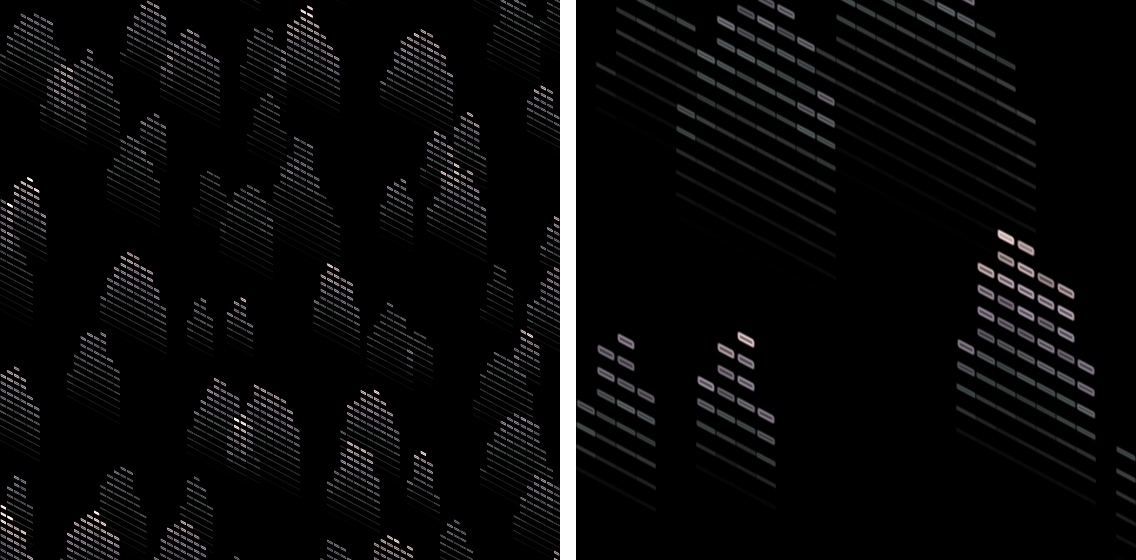
Left, the full canvas; right, a detail of the centre.
Give the GLSL for this pattern, as a three.js fragment shader.

```glsl
// Slanted hollow dashes on black, lit in drop-shaped clusters that fade downward.
varying vec2 vUv;

const float SLOPE = 0.53;                  // fall of the dash rows per unit across
const vec2 DASHES = vec2(84.0, 77.0);      // columns and sheared rows
const vec2 DROPS = vec2(7.5, 6.5);         // grid of light drops
const float FEATHER = 0.0009;

float hash(vec2 p) {
  return fract(sin(dot(p, vec2(127.1, 311.7))) * 43758.5453);
}

// Keeps rows level in y while they slope on the canvas.
vec2 shear(vec2 p, float slope) {
  return vec2(p.x, p.y + slope * p.x);
}

// Light of one drop: pointed ragged top, fade toward a slanted base.
float drop(vec2 offset, float halfWidth, float len, float ragged) {
  float across = offset.x / halfWidth;
  float depth = -offset.y;
  float topEdge = len * 0.55 * across * across + ragged;
  float base = len + SLOPE * offset.x;
  float lit = step(abs(across), 1.0) * step(topEdge, depth);
  float whole = 1.0 - depth / base;
  float own = 1.0 - (depth - topEdge) / max(base - topEdge, 0.01);
  return lit * clamp(mix(whole, own, 0.4), 0.0, 1.0) * step(depth, base);
}

// Screens together all drops that can reach a point.
float dropField(vec2 p, float column) {
  vec2 home = floor(p * DROPS);
  float dark = 1.0;
  for (int j = 0; j <= 2; j++) {
    for (int i = -1; i <= 1; i++) {
      vec2 id = home + vec2(float(i), float(j));
      vec2 jitter = vec2(hash(id), hash(id + 17.3));
      float size = hash(id + 41.9);
      vec2 top = (id + jitter) / DROPS;
      float halfWidth = mix(0.022, 0.066, size);
      float len = mix(0.09, 0.19, sqrt(size));
      float peak = mix(0.4, 1.0, hash(id + 73.1));
      float ragged = 0.022 * hash(vec2(column, id.y * 3.7));
      dark *= 1.0 - peak * drop(p - top, halfWidth, len, ragged);
    }
  }
  return 1.0 - dark;
}

float roundBox(vec2 p, vec2 halfSize, float radius) {
  vec2 q = abs(p) - halfSize + radius;
  return length(max(q, 0.0)) + min(max(q.x, q.y), 0.0) - radius;
}

float fill(float dist) {
  return 1.0 - smoothstep(-FEATHER, FEATHER, dist);
}

// Dash that is thin and joined when dim, short and hollow when bright.
float dash(vec2 p, float level) {
  float strength = smoothstep(0.12, 0.65, level);
  vec2 halfSize = mix(vec2(0.0067, 0.0009), vec2(0.0055, 0.0021), strength);
  float dist = roundBox(p, halfSize, halfSize.y * 0.7);
  float hollow = 0.55 * (1.0 - smoothstep(0.75, 0.95, level));
  return fill(dist) - hollow * fill(dist + 0.0013);
}

// Olive, teal, lavender and pink in order of brightness.
vec3 tint(float level) {
  vec3 olive = vec3(1.0, 1.0, 0.93);
  vec3 teal = vec3(0.91, 1.0, 1.0);
  vec3 lavender = vec3(1.0, 0.92, 1.03);
  vec3 pink = vec3(1.08, 0.95, 0.95);
  vec3 c = mix(olive, teal, smoothstep(0.15, 0.35, level));
  c = mix(c, lavender, smoothstep(0.35, 0.55, level));
  return mix(c, pink, smoothstep(0.6, 0.8, level));
}

void main() {
  vec2 grid = shear(vUv, SLOPE) * DASHES;
  vec2 cell = floor(grid);
  vec2 center = shear((cell + 0.5) / DASHES, -SLOPE);

  // Every dash takes one light level from its center.
  float level = dropField(center, cell.x);
  float shade = 1.1 * pow(level, 1.15) * mix(0.8, 1.15, hash(cell));

  // Measure along and across the slanted row.
  float stretch = sqrt(1.0 + SLOPE * SLOPE);
  vec2 local = (fract(grid) - 0.5) / DASHES * vec2(stretch, 1.0 / stretch);

  gl_FragColor = vec4(tint(level) * shade * dash(local, level), 1.0);
}
```
